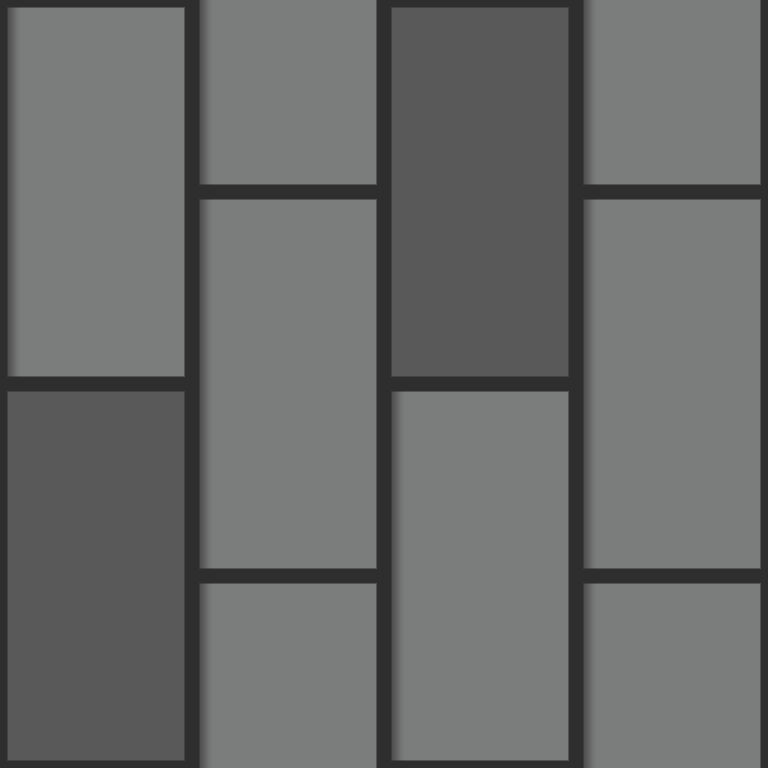
Write a WebGL 2 fragment shader that draws this pattern.

```glsl
#version 300 es
precision highp float;
// Upright slabs in four staggered columns, with dark joints and a soft shade on the left of each pale slab.

uniform vec2 u_resolution;
out vec4 fragColor;

// Signed distance to an axis-aligned box centred on the origin
float boxDistance(vec2 p, vec2 halfSize) {
    vec2 d = abs(p) - halfSize;
    return length(max(d, 0.0)) + min(max(d.x, d.y), 0.0);
}

void main() {
    vec2 uv = gl_FragCoord.xy / u_resolution;
    float pixel = 1.0 / min(u_resolution.x, u_resolution.y);

    // Odd columns slide by half a slab
    vec2 cellSize = vec2(0.25, 0.5);
    float column = floor(uv.x / cellSize.x);
    uv.y += 0.25 * mod(column, 2.0);
    float row = floor(uv.y / cellSize.y);
    vec2 local = uv - (vec2(column, row) + 0.5) * cellSize;

    // Slab face, inset by half a joint
    vec2 halfSlab = 0.5 * cellSize - 0.0098;
    float face = 1.0 - smoothstep(-0.6 * pixel, 0.6 * pixel, boxDistance(local, halfSlab));

    // Pale slabs darken towards their left edge
    float fromLeft = local.x + halfSlab.x;
    float shade = 1.0 - smoothstep(-0.004, 0.019, fromLeft);
    vec3 paleSlab = mix(vec3(0.484, 0.490, 0.486), vec3(0.29), shade);

    // Dark slabs alternate rows in the even columns
    bool isDark = mod(column + 2.0 * row, 4.0) < 0.5;
    vec3 slab = isDark ? vec3(0.349) : paleSlab;

    vec3 joint = vec3(0.18);
    fragColor = vec4(mix(joint, slab, face), 1.0);
}
```
